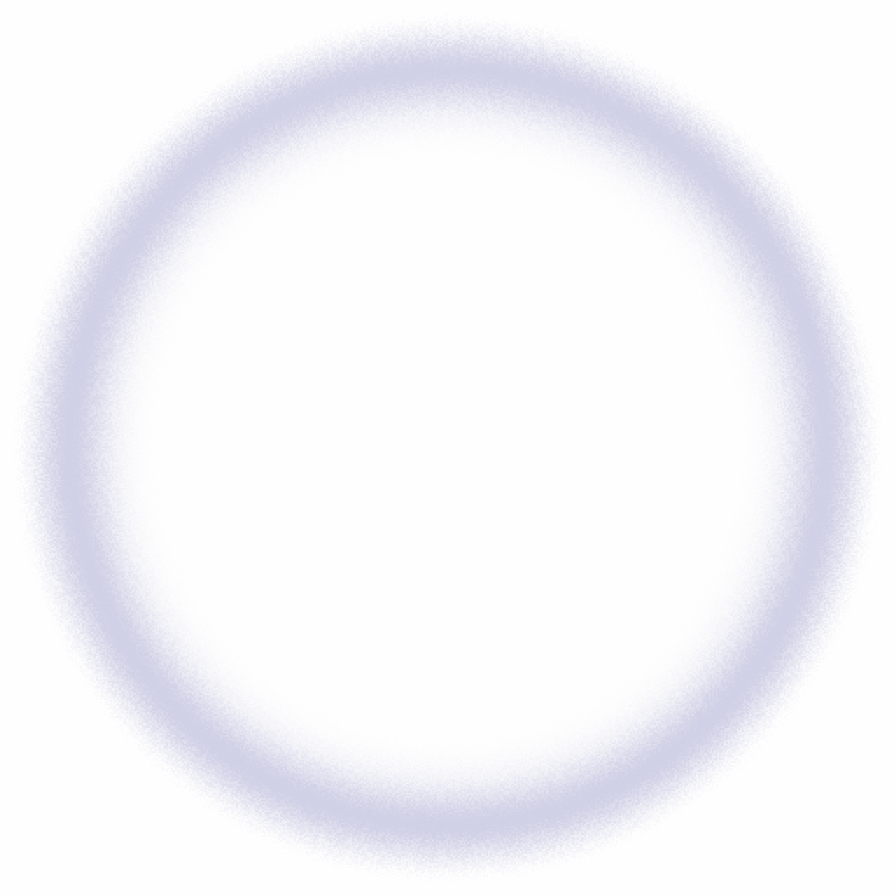
This background is drawn by a WebGL 2 fragment shader. Its source:

```glsl
#version 300 es
precision highp float;
// A soft lavender ring on white, with a long faint glow on its inner side.
// The tint is a radial profile: a smoothstep outside the crest, a Gaussian
// inside it; a sine hash jitters the radius to give a fine grain.

#define CREST_RADIUS 0.422
#define OUTER_RADIUS 0.486
#define INNER_SPREAD 0.042
#define TAIL_RADIUS 0.308
#define TAIL_STRENGTH 0.07
#define GRAIN_CELLS 512.0
#define RADIUS_JITTER 0.014
#define TINT_JITTER 0.03
#define PAPER vec3(0.997)
#define LAVENDER vec3(0.815, 0.815, 0.902)

uniform vec2 u_resolution;
out vec4 fragColor;

float hash(vec2 p) {
    return fract(sin(dot(p, vec2(12.9898, 78.233))) * 43758.5453);
}

// Amount of tint at a distance from the centre, 0 to 1
float ringTint(float radius) {
    float outer = 1.0 - smoothstep(CREST_RADIUS, OUTER_RADIUS, radius);
    float depth = max(CREST_RADIUS - radius, 0.0) / INNER_SPREAD;
    float inner = exp(-depth * depth);
    float tail = TAIL_STRENGTH * smoothstep(TAIL_RADIUS, CREST_RADIUS, radius);
    inner = mix(inner, 1.0, tail) * smoothstep(TAIL_RADIUS, TAIL_RADIUS + 0.03, radius);
    return inner * outer;
}

void main() {
    vec2 pos = (gl_FragCoord.xy - 0.5 * u_resolution) / min(u_resolution.x, u_resolution.y);

    // Grain: one random value per small cell
    vec2 cell = floor((pos + 0.5) * GRAIN_CELLS);
    float grain = hash(cell) - 0.5;
    float shade = hash(cell + 17.0) - 0.5;

    // Grainy ring over the paper
    float tint = ringTint(length(pos) + grain * RADIUS_JITTER);
    tint *= 1.0 + shade * TINT_JITTER;
    fragColor = vec4(mix(PAPER, LAVENDER, tint), 1.0);
}
```
